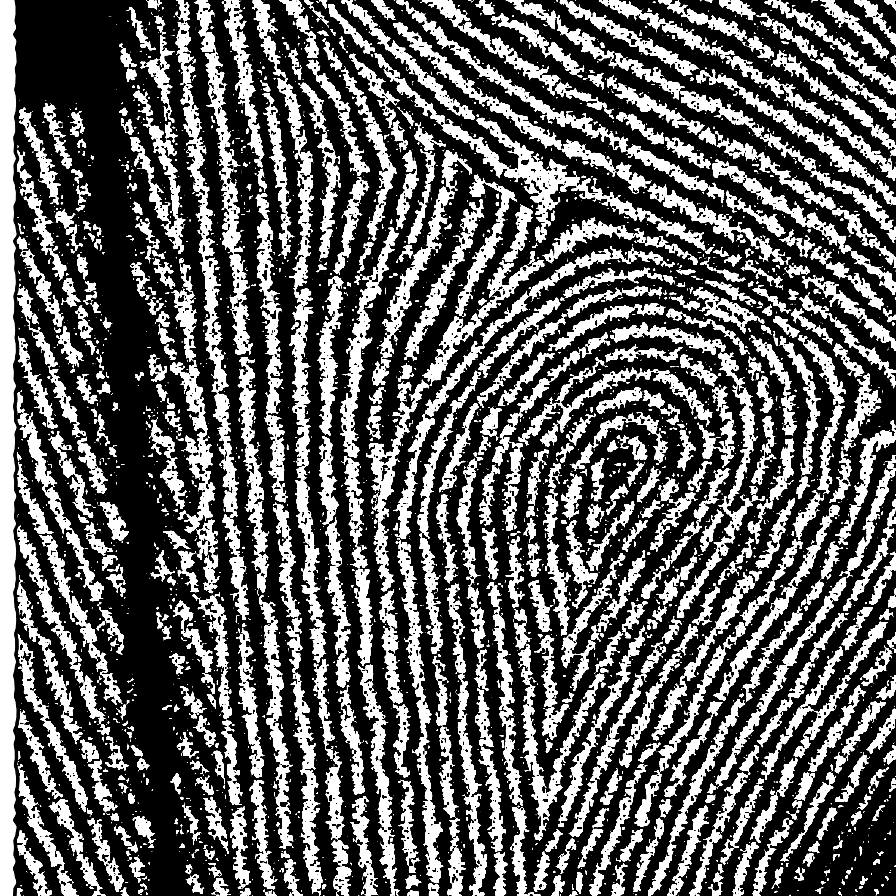
Reproduce this texture procedurally as a Shadertoy shader.

```glsl
// Draws a speckled black and white ridge pattern: a loop, a three-way delta and a worn left edge.

const float TAU = 6.28318;
const float PERIOD = 0.0242;            // ridge spacing
const float LOOP_RADIUS = 0.273;        // outermost ridge of the loop
const vec2 CORE = vec2(0.69, 0.521);    // centre of the loop, y runs down

float hash(vec2 cell) {
    vec3 h = fract(vec3(cell.xyx) * 0.1031);
    h += dot(h, h.yzx + 33.33);
    return fract((h.x + h.y) * h.z);
}

float noise(vec2 p) {
    vec2 i = floor(p), f = fract(p);
    f = f * f * (3.0 - 2.0 * f);
    return mix(mix(hash(i), hash(i + vec2(1, 0)), f.x),
               mix(hash(i + vec2(0, 1)), hash(i + vec2(1, 1)), f.x), f.y);
}

// Bell of height one around zero
float bell(float x, float width) {
    return exp(-x * x / (width * width));
}

// Rounded cap over the core with a straight left arm and a curved right arm
float loopDistance(vec2 d) {
    vec2 rightNormal = vec2(0.67, 0.742);
    d.x -= 0.1 * max(d.y - 0.065, 0.0);
    d.y += 0.3 * d.x;
    float along = d.y * rightNormal.x - d.x * rightNormal.y;
    float right = dot(d, rightNormal) - 0.6 * along * along;
    bool underLeft = d.y > 0.0 && d.x < 0.0;
    bool underRight = d.x >= 0.0 && along > 0.0;
    return underLeft ? max(-d.x, right) : underRight ? right : length(d);
}

// Height above the slanted curve that bounds the upper right ridges
float upperDistance(vec2 p) {
    float t = p.x - 0.729;
    float curve = 0.308 + 0.5 * t + 1.97 * t * t * t;
    return (curve - p.y) / 1.25;
}

// Near-vertical ridges that bulge right below the slanted curve
float leftDistance(vec2 p, float bulge) {
    float shift = 0.13 * smoothstep(0.21, 0.57, p.x) * bulge;
    float d = CORE.x - p.x + 0.1 * (p.y - 0.586) + shift;
    return LOOP_RADIUS + (d - LOOP_RADIUS) * 0.88;
}

// Ridge wave; split = 1 forks every ridge into two
float ridges(float dist, float split) {
    float phase = TAU * dist / PERIOD;
    return mix(cos(phase), cos(2.0 * phase), split);
}

float ridgeField(vec2 p, float crease) {
    vec2 d = p - CORE;
    float loopD = loopDistance(d);
    float upper = upperDistance(p);

    // Left sector, forked where its ridges spread apart
    if (upper < 0.0 && d.x < -0.095 && loopD > LOOP_RADIUS) {
        if (p.x < crease + 0.07) return ridges((p.x - 0.42 * p.y) * 0.85, 0.0);
        float bulge = bell(p.y - 0.17, 0.2);
        float s = clamp((p.x - 0.21) / 0.36, 0.0, 1.0);
        float split = smoothstep(0.45, 0.75, bulge * 4.0 * s * (1.0 - s));
        return ridges(leftDistance(p, bulge), split);
    }

    // Loop flowing into the upper right sector
    float blend = smoothstep(-0.04, 0.06, upper);
    if (d.x < -0.11) blend = step(0.0, upper);
    return ridges(mix(loopD, upper * 0.95 + LOOP_RADIUS - 0.03, blend), 0.0);
}

void mainImage(out vec4 fragColor, in vec2 fragCoord) {
    vec2 p = fragCoord / iResolution.xy;
    p.y = 1.0 - p.y;

    // Gentle wobble of the ridges
    vec2 wobble = vec2(noise(p * 26.0), noise(p * 26.0 + 57.0)) - 0.5;
    vec2 q = p + 0.009 * wobble;

    // Worn areas: crease, core and the right shoulder of the loop
    float crease = 0.105 + 0.085 * p.y;
    float nearCrease = bell(p.x - crease, 0.06);
    float nearCore = bell(length(p - CORE - vec2(0.0, 0.06)), 0.17);
    float nearShoulder = bell(length(p - vec2(0.84, 0.31)), 0.13);
    float wear = nearCrease + 0.6 * nearCore + 0.6 * nearShoulder;

    // Grain, gaps across the ridges and pinholes inside them
    float grain = noise(p * 330.0) - 0.5;
    float gaps = noise(p * 110.0 + 13.0) - 0.5;
    float pinholes = smoothstep(0.66, 0.8, noise(p * 290.0 + 71.0));
    float value = ridgeField(q, crease) * (1.0 - 0.4 * min(wear, 1.0)) - 0.08;
    value += (1.8 + 0.5 * wear) * grain + (0.9 + 0.9 * wear) * gaps;
    value -= 1.2 * pinholes;

    // Dark crease, top left patch and lower right corner
    float rough = noise(p * 50.0) - 0.5;
    float dark = 1.0 - smoothstep(0.002, 0.028, abs(p.x - crease + 0.03 * rough));
    float patchEdge = length(p - vec2(0.05, 0.03)) + 0.06 * rough;
    dark = max(dark, 1.0 - smoothstep(0.06, 0.12, patchEdge));
    value -= 2.4 * dark + 0.25 * nearCrease;
    value -= 1.0 * smoothstep(1.8, 1.92, p.x + p.y);

    float soft = clamp(0.2 * fwidth(value), 0.01, 0.12);
    float ink = smoothstep(-soft, soft, value);

    // White margin with a ragged black border
    float pixel = 0.5 / iResolution.x;
    float margin = 0.0165 + 0.004 * (noise(vec2(3.0, p.y * 130.0)) - 0.5);
    ink *= smoothstep(-pixel, pixel, p.x - margin - 0.004);
    ink = max(ink, 1.0 - smoothstep(-pixel, pixel, p.x - margin));

    fragColor = vec4(vec3(ink), 1.0);
}
```
